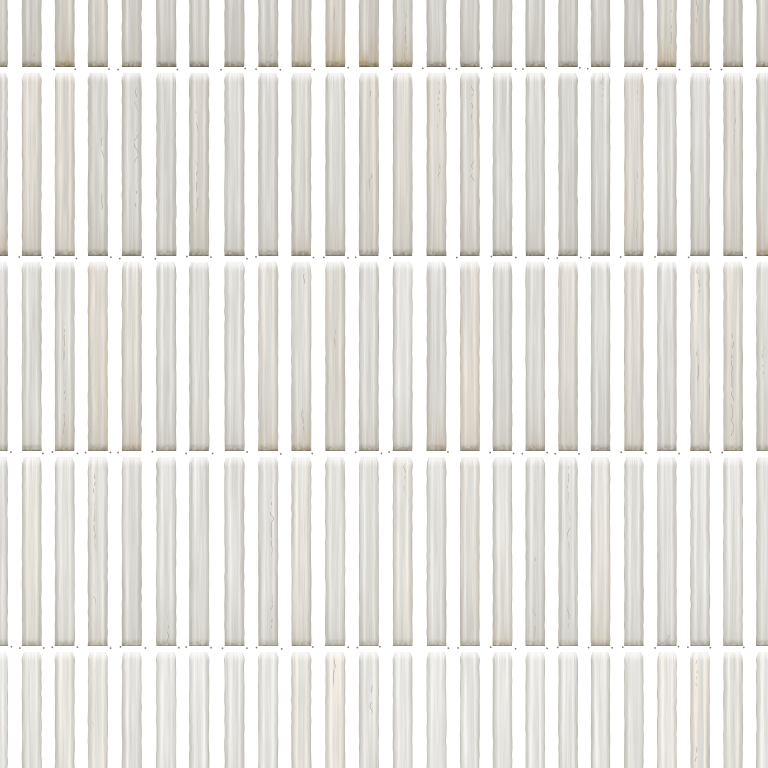
Give the GLSL for this pattern, as a WebGL 2 fragment shader.

```glsl
#version 300 es
precision highp float;
// Rows of narrow, weathered pale slats on a white ground.
// A gently warped grid gives each slat its own id, which seeds streaks,
// warm tint, cracks and the grime that gathers at the foot.

#define COLUMNS 23.0
#define ROWS 4.0
#define ROW_OFFSET 0.352
#define HALF_WIDTH 0.292
#define SLAT_TOP 0.970
#define COLUMN_DRIFT 0.06
#define ROW_DRIFT 0.016
#define STREAKS 0.62
#define WARMTH 0.75
#define GRIME 0.85
#define CRACK_CHANCE 0.35

uniform vec2 u_resolution;
out vec4 outColor;

const float PI = 3.14159;
const vec3 WHITE = vec3(1.0);
const vec3 SHADE = vec3(0.765, 0.752, 0.725);
const vec3 LIGHT = vec3(0.945, 0.942, 0.930);
const vec3 EDGE = vec3(0.66, 0.64, 0.58);
const vec3 DIRT = vec3(0.36, 0.33, 0.26);
const vec3 BEIGE = vec3(1.02, 0.985, 0.93);
const vec3 RUST = vec3(0.76, 0.62, 0.40);

float hash(vec2 p) {
    return fract(sin(dot(p, vec2(127.1, 311.7))) * 43758.5453);
}

float noise(vec2 p) {
    vec2 cell = floor(p), f = fract(p);
    f = f * f * (3.0 - 2.0 * f);
    float low = mix(hash(cell), hash(cell + vec2(1, 0)), f.x);
    float high = mix(hash(cell + vec2(0, 1)), hash(cell + vec2(1, 1)), f.x);
    return mix(low, high, f.y);
}

// Antialiased coverage of a signed distance, negative inside
float cover(float dist, float pixel) {
    return clamp(0.5 - dist / pixel, 0.0, 1.0);
}

// Surface colour; p.x runs -1..1 across the slat, p.y 0..1 from foot to top
vec3 slatColor(vec2 p, vec2 id, float depth) {
    vec2 seed = 53.0 * vec2(hash(id), hash(id + 7.3));
    float side = abs(p.x);

    // Long brushed streaks over a shallow moulded profile
    float broad = noise(vec2(p.x * 3.5, p.y * 2.0) + seed) - 0.5;
    float fine = noise(vec2(p.x * 11.0, p.y * 7.0) + seed.yx) - 0.5;
    float tone = 0.55 + STREAKS * (0.55 * broad + 0.45 * fine);
    tone += 0.34 * (depth - 0.5) + 0.26 * (p.y - 0.5) + 0.12 * (hash(id + 2.1) - 0.5);
    tone -= 0.38 * smoothstep(0.55, 0.85, side);
    tone += 0.24 * exp(-pow((p.x + 0.42) / 0.13, 2.0));
    tone += 0.20 * exp(-pow((p.x - 0.48) / 0.11, 2.0));
    vec3 color = mix(SHADE, LIGHT, clamp(tone, 0.0, 1.1));

    // Uneven warm tint, and rust near the foot of a few slats
    float tint = smoothstep(0.4, 1.0, hash(id + 4.7));
    color *= mix(vec3(1.0), BEIGE, WARMTH * tint * noise(p * vec2(3.0, 2.5) + seed));
    float rusty = smoothstep(0.72, 1.0, hash(id + 9.2)) * (1.0 - 0.8 * depth);
    float stain = exp(-p.y * 14.0) * noise(vec2(p.x * 6.0, p.y * 12.0) + seed);
    color = mix(color, RUST, rusty * stain * 1.1);

    // Broken, wandering crack
    float path = 0.9 * (hash(id + 3.4) - 0.5) + 0.35 * (noise(vec2(p.y * 38.0, seed.x)) - 0.5);
    float crack = smoothstep(0.09, 0.02, abs(p.x - path));
    crack *= smoothstep(0.55, 0.75, noise(vec2(p.y * 7.0, seed.y)));
    crack *= smoothstep(0.35, 0.6, noise(vec2(p.y * 60.0, seed.x + 5.0)));
    color = mix(color, EDGE, 0.55 * crack * step(hash(id + 6.6), CRACK_CHANCE));

    // Thin shaded outline, and a pale worn cap
    float wear = noise(vec2(sign(p.x) * 9.0, p.y * 16.0) + seed);
    color = mix(color, EDGE, smoothstep(0.86, 1.0, side) * (0.25 + 0.45 * wear));
    float cap = smoothstep(0.915, SLAT_TOP, p.y + 0.02 * fine);
    color = mix(color, WHITE, 0.72 * cap);

    // Grime: soft band, blotches and a dark line along the foot
    float dirty = GRIME * (1.0 - 0.55 * depth);
    float blotch = noise(vec2(p.x * 5.0, p.y * 90.0) + seed);
    color = mix(color, EDGE, dirty * 0.45 * exp(-p.y * 9.0));
    color = mix(color, DIRT, dirty * smoothstep(0.045, 0.005, p.y) * (0.2 + 0.6 * blotch));
    return mix(color, DIRT, dirty * 0.65 * smoothstep(0.011, 0.003, p.y));
}

void main() {
    vec2 uv = gl_FragCoord.xy / u_resolution;
    vec2 pixel = vec2(COLUMNS, ROWS) / u_resolution;
    float depth = 1.0 - uv.y;

    // Slightly irregular grid; each foot lies on a whole row number
    float column = uv.x * COLUMNS + COLUMN_DRIFT * cos(2.0 * PI * (uv.x - 0.05));
    float row = depth * ROWS - ROW_OFFSET;
    row += ROW_DRIFT * sin(row * 2.0 * PI / ROWS) + 0.002;
    vec2 id = mod(vec2(round(column), ceil(row)), vec2(COLUMNS, ROWS));
    float x = column - round(column) + 0.05 * (hash(vec2(id.x, 17.0)) - 0.5);
    float v = ceil(row) - row;

    // Ragged slat outline with a narrowed top
    float ragged = 0.022 * (noise(vec2(v * 28.0, hash(id) * 40.0 + sign(x) * 3.0)) - 0.5);
    float halfWidth = (HALF_WIDTH + ragged) * (1.0 - 0.16 * smoothstep(0.935, SLAT_TOP, v));
    float mask = cover(abs(x) - halfWidth, pixel.x) * cover(v - SLAT_TOP, pixel.y);
    vec3 color = mix(WHITE, slatColor(vec2(x / halfWidth, v), id, depth), mask);

    // Tiny specks beside the corners of each foot
    vec2 corner = vec2(id.x + 31.0 * step(0.0, x), mod(round(row), ROWS));
    vec2 shift = vec2(hash(corner + 1.7), hash(corner + 8.9)) - 0.5;
    vec2 speck = vec2(abs(x) - 0.36 - 0.10 * shift.x, row - round(row) - 0.008 - 0.012 * shift.y);
    float spot = length(speck / vec2(COLUMNS, ROWS)) - 0.0011;
    color = mix(color, DIRT, 0.75 * step(0.35, hash(corner)) * cover(spot, 1.0 / u_resolution.y));

    outColor = vec4(color, 1.0);
}
```
